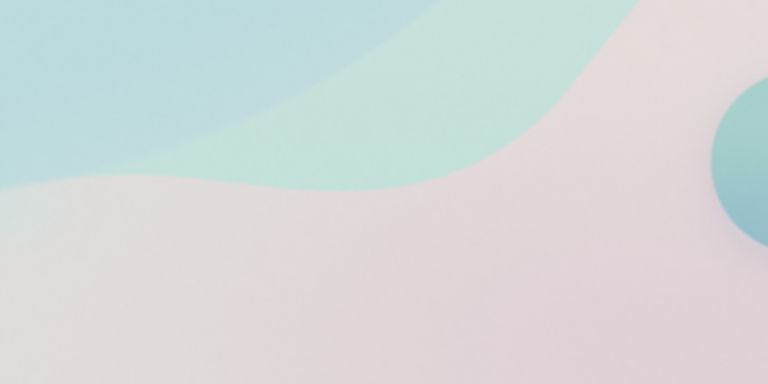
This background is drawn by a WebGL 1 fragment shader. Its source:

```glsl
precision highp float;
uniform vec2 u_resolution;

float hash(vec2 p) {
  p = fract(p * vec2(0.1031, 0.1137));
  p += dot(p, p.yx + 33.33);
  return fract((p.x + p.y) * p.x * 71.7);
}

float noise(vec2 p) {
  vec2 i = floor(p), f = fract(p);
  f = f * f * (3.0 - 2.0 * f);
  return mix(mix(hash(i), hash(i + vec2(1.0, 0.0)), f.x),
             mix(hash(i + vec2(0.0, 1.0)), hash(i + 1.0), f.x), f.y);
}

// Cubic through two knots, each given as (x, height, slope)
float hermite(float x, vec3 a, vec3 b) {
  float w = b.x - a.x, t = (x - a.x) / w, s = 1.0 - t;
  return s * s * ((1.0 + 2.0 * t) * a.y + t * w * a.z)
       + t * t * ((1.0 + 2.0 * s) * b.y - s * w * b.z);
}

float mintEdge(float x) {
  vec3 crest = vec3(0.35, 0.545, 0.0), trough = vec3(0.88, 0.502, 0.0);
  vec3 rise = vec3(1.30, 0.609, 0.62), steep = vec3(1.50, 0.793, 1.32);
  if (x < crest.x) return hermite(x, vec3(0.0, 0.505, 0.22), crest);
  if (x < trough.x) return hermite(x, crest, trough);
  if (x < rise.x) return hermite(x, trough, rise);
  if (x < steep.x) return hermite(x, rise, steep);
  return steep.y + (x - steep.x) * 1.25;
}

float blueEdge(float x) {
  vec3 bend = vec3(0.65, 0.695, 0.42), top = vec3(1.146, 1.0, 0.83);
  if (x < bend.x) return hermite(x, vec3(0.0, 0.47, 0.33), bend);
  if (x < top.x) return hermite(x, bend, top);
  return top.y + (x - top.x) * top.z;
}

void main() {
  vec2 p = gl_FragCoord.xy / u_resolution.y;
  float soft = max(0.007, 0.8 / u_resolution.y);

  // Approximate signed distances to the waves, positive above
  float e = 0.004;
  float mintSlope = (mintEdge(p.x + e) - mintEdge(p.x - e)) / (2.0 * e);
  float blueSlope = (blueEdge(p.x + e) - blueEdge(p.x - e)) / (2.0 * e);
  float mintDist = (p.y - mintEdge(p.x)) / sqrt(1.0 + mintSlope * mintSlope);
  float blueDist = (p.y - blueEdge(p.x)) / sqrt(1.0 + blueSlope * blueSlope);

  // Pink ground, deeper to the lower right, with a cool glow at the left
  vec3 low = mix(vec3(0.878, 0.862, 0.855), vec3(0.88, 0.82, 0.84), smoothstep(0.0, 1.7, p.x));
  vec3 high = mix(vec3(0.872, 0.868, 0.862), vec3(0.895, 0.86, 0.855), smoothstep(0.1, 1.6, p.x));
  vec3 color = mix(low, high, smoothstep(0.1, 0.9, p.y));
  vec2 glow = (p - vec2(0.0, 0.48)) / vec2(0.17, 0.14);
  color = mix(color, vec3(0.82, 0.88, 0.87), 0.7 * exp(-dot(glow, glow)));

  // Mint wave
  vec3 mint = mix(vec3(0.77, 0.88, 0.86), vec3(0.78, 0.88, 0.86), smoothstep(0.5, 1.0, p.y));

  // Blue wave, melting into the mint at its left end
  vec3 blue = mix(vec3(0.752, 0.862, 0.87), vec3(0.737, 0.857, 0.87), smoothstep(0.0, 0.3, blueDist));
  float blueSoft = mix(0.025, 1.4 * soft, smoothstep(0.1, 0.8, p.x));
  vec3 waves = mix(mint, blue, smoothstep(-blueSoft, blueSoft, blueDist));
  float waveSoft = mix(0.016, soft, smoothstep(0.0, 0.4, p.x));
  color = mix(color, waves, smoothstep(-waveSoft, waveSoft, mintDist));

  // Ball with a faint mauve shadow below it
  vec2 q = p - vec2(2.091, 0.578);
  float ballDist = length(q) - 0.239;
  float shadowDist = max(length(q + vec2(0.0, 0.03)) - 0.239, 0.0);
  color = mix(color, vec3(0.78, 0.76, 0.81), 0.4 * exp(-shadowDist * 24.0));
  vec3 ball = mix(vec3(0.59, 0.745, 0.79), vec3(0.655, 0.81, 0.795), smoothstep(-0.23, 0.12, q.y));
  color = mix(color, ball, smoothstep(soft, -soft, ballDist));

  // Faint paper grain
  float grain = 0.7 * noise(p * 170.0) + 0.3 * noise(p * 45.0) - 0.5;
  gl_FragColor = vec4(color + 0.009 * grain, 1.0);
}
```
